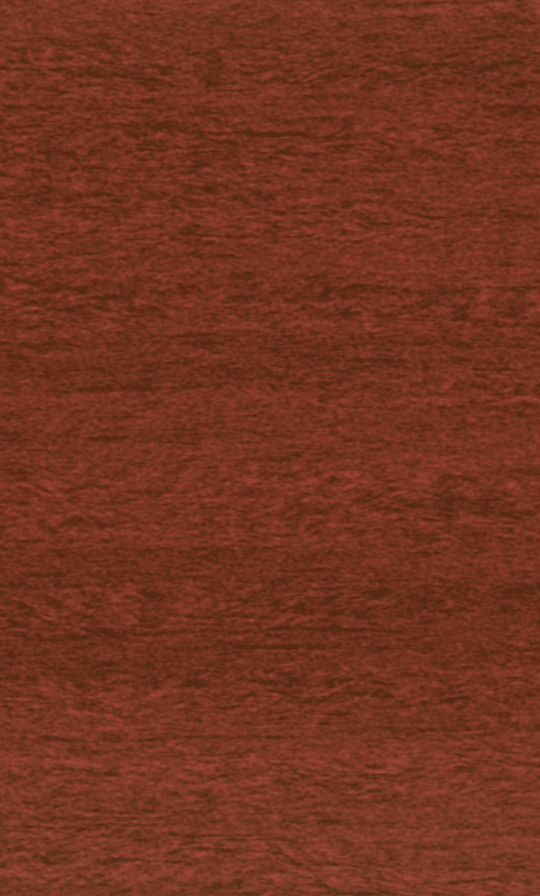
Write a Shadertoy shader that draws this texture.

```glsl
// Reddish mahogany wood with fine horizontal grain, wavy figure and dark pores.

// Pseudo-random unit gradient for a lattice cell
vec2 cellGradient(vec2 cell) {
    vec3 h = fract(cell.xyx * vec3(0.1031, 0.1030, 0.0973));
    h += dot(h, h.yzx + 33.33);
    float angle = 6.2832 * fract((h.x + h.y) * h.z);
    return vec2(cos(angle), sin(angle));
}

// Gradient noise, roughly -0.7 to 0.7
float gradientNoise(vec2 p) {
    vec2 cell = floor(p);
    vec2 f = p - cell;
    vec2 u = f * f * f * (f * (f * 6.0 - 15.0) + 10.0);
    vec2 e = vec2(0.0, 1.0);
    float low = mix(dot(cellGradient(cell), f),
                    dot(cellGradient(cell + e.yx), f - e.yx), u.x);
    float high = mix(dot(cellGradient(cell + e), f - e),
                     dot(cellGradient(cell + e.yy), f - e.yy), u.x);
    return mix(low, high, u.y);
}

// Broad bands running along the board
float broadBands(vec2 p) {
    return 0.20 * gradientNoise(p * vec2(0.6, 10.0) + 11.3)
         + 0.22 * gradientNoise(p * vec2(1.2, 25.0) + 37.7)
         + 0.24 * gradientNoise(p * vec2(2.6, 62.0) + 71.1);
}

// Short streaks, stronger where the figure shows
float fineStreaks(vec2 p, float figure) {
    float sum = 0.0;
    vec2 frequency = vec2(27.0, 130.0);
    for (int i = 0; i < 3; i++) {
        sum += gradientNoise(p * frequency + float(i) * 19.7);
        frequency *= vec2(1.7, 1.3);
    }
    return sum * mix(0.30, 0.48, figure);
}

// Slanted flecks that lean either way from place to place
float slantedFlecks(vec2 p) {
    float rising = gradientNoise(vec2(p.x, p.y - 0.38 * p.x) * vec2(34.0, 165.0) + 43.1);
    float falling = gradientNoise(vec2(p.x, p.y + 0.32 * p.x) * vec2(34.0, 165.0) + 83.6);
    float lean = smoothstep(-0.15, 0.15, gradientNoise(p * vec2(4.0, 9.0) + 15.2));
    return mix(rising, falling, lean);
}

// Thin dark pores, broken into dashes of uneven length
float darkPores(vec2 p) {
    float longPores = smoothstep(0.2, 0.48, gradientNoise(p * vec2(4.5, 100.0) + 5.9));
    float shortPores = smoothstep(0.2, 0.48, gradientNoise(p * vec2(20.0, 135.0) + 53.2));
    return 0.32 * longPores + 0.36 * shortPores;
}

void mainImage(out vec4 fragColor, in vec2 fragCoord) {
    vec2 p = fragCoord / iResolution.y;

    // Wavy figure gathers in some bands and bends the grain there
    float figure = smoothstep(-0.18, 0.22, gradientNoise(p * vec2(1.0, 14.0) + 91.4));
    float bend = 0.014 * gradientNoise(p * vec2(6.0, 15.0) + 23.8)
               + 0.006 * gradientNoise(p * vec2(20.0, 40.0) + 64.5);
    vec2 grain = p + vec2(0.0, bend * mix(0.25, 1.0, figure));

    // Tone from dark brown (0) to light red (1)
    float tone = 0.495 + broadBands(p + vec2(0.0, 0.2 * bend));
    tone += fineStreaks(grain, figure);
    tone += mix(0.18, 0.54, figure) * slantedFlecks(grain);
    tone -= darkPores(grain);

    // Crisp surface grain on a turned lattice, close to the finest visible size
    vec2 turned = vec2(p.x + 0.35 * p.y, p.y - 0.12 * p.x);
    tone += 0.50 * gradientNoise(turned * vec2(125.0, 210.0) + 7.3);
    tone += 0.48 * gradientNoise(turned * vec2(185.0, 275.0) + 29.5);

    // Paler, greyer ends, mostly the lower one
    float paleEnd = smoothstep(0.32, 0.0, p.y) + 0.45 * smoothstep(0.86, 1.0, p.y);
    tone += 0.09 * paleEnd;

    vec3 darkBrown = vec3(0.36, 0.170, 0.083);
    vec3 lightRed = vec3(0.55, 0.233, 0.175);
    vec3 color = mix(darkBrown, lightRed, clamp(tone, -0.15, 1.3));
    color += vec3(0.008, 0.023, 0.016) * paleEnd;

    fragColor = vec4(color, 1.0);
}
```
